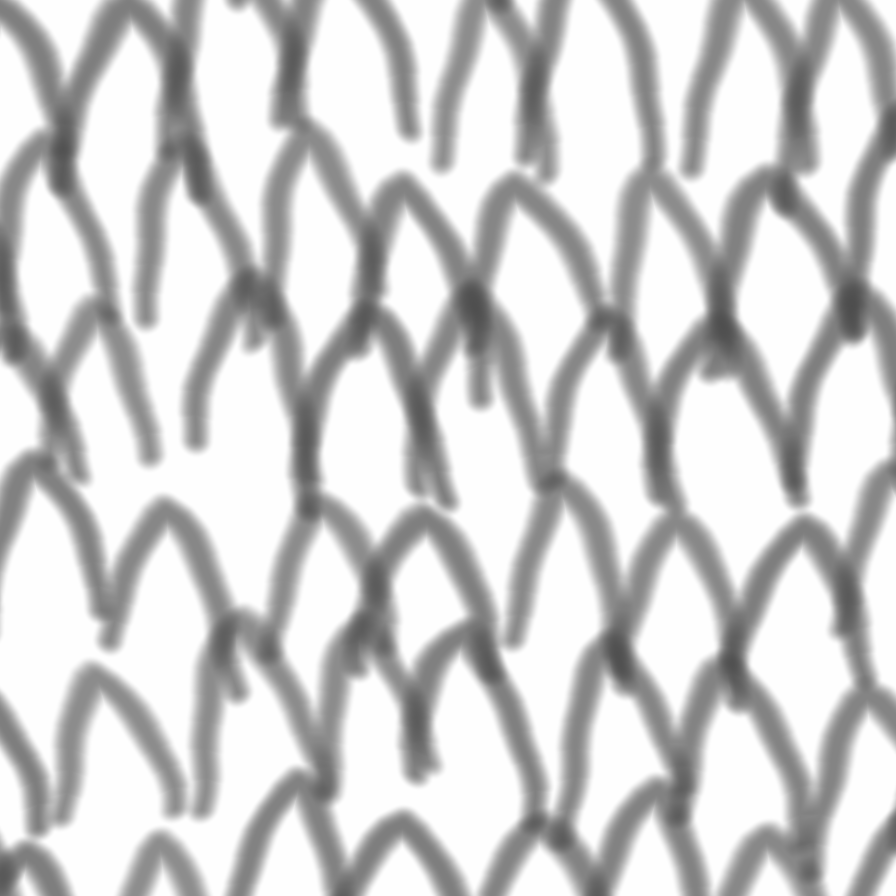
Write a three.js fragment shader that draws this pattern.

```glsl
varying vec2 vUv;

vec2 hash2(vec2 p) {
  p = vec2(dot(p, vec2(127.1, 311.7)), dot(p, vec2(269.5, 183.3)));
  return fract(sin(p) * 43758.5453);
}

float segmentDistance(vec2 p, vec2 a, vec2 b) {
  vec2 ab = b - a;
  return length(p - a - ab * clamp(dot(p - a, ab) / dot(ab, ab), 0.0, 1.0));
}

// Leg falling from the apex at the origin; it steepens toward its foot.
vec2 legPoint(vec2 reach, float bend, float t) {
  return reach * vec2(1.0 - pow(1.0 - t, bend), -pow(t, 1.4));
}

float legDistance(vec2 p, vec2 reach, float bend) {
  float d = 1.0;
  vec2 a = vec2(0.0);
  for (int i = 1; i <= 8; i++) {
    float t = float(i) / 8.0;
    vec2 b = legPoint(reach, bend, t);
    d = min(d, segmentDistance(p, a, b) + 0.004 * t * t * t);
    a = b;
  }
  return d;
}

// Ink of the arch that belongs to one cell of the staggered grid.
float archInk(vec2 p, vec2 cell, vec2 size, float shift) {
  vec2 place = hash2(cell);
  vec2 form = hash2(cell + 37.0);
  vec2 fall = hash2(cell + 71.0);
  vec2 apex = (cell + vec2(0.41 + shift, 0.5) + (place - 0.5) * vec2(0.36, 0.5)) * size;
  vec2 q = p - apex;
  vec2 left = vec2(-mix(0.042, 0.070, form.x), mix(0.15, 0.23, fall.x));
  vec2 right = vec2(mix(0.064, 0.092, form.y), mix(0.15, 0.23, fall.y));
  float d = min(legDistance(q, left, 1.8), legDistance(q, right, 1.35));
  return mix(0.95, 1.2, form.x) * (1.0 - smoothstep(0.002, 0.025, d));
}

void main() {
  // Slight sway of the lines, with taller arches toward the top
  vec2 p = vUv;
  p.y *= 1.1 - 0.09 * p.y;
  p += 0.005 * sin(p.yx * vec2(23.0, 19.0) + vec2(1.3, 4.1));
  p += 0.002 * sin(p.yx * vec2(61.0, 53.0) + vec2(2.7, 0.6));

  vec2 size = vec2(0.137, 0.19);
  float row = floor(p.y / size.y);
  float ink = 0.0;
  for (int j = 0; j <= 2; j++) {
    float y = row + float(j);
    float shift = 0.5 * mod(y, 2.0);
    float column = floor(p.x / size.x - shift);
    for (int i = -1; i <= 1; i++) {
      ink += archInk(p, vec2(column + float(i), y), size, shift);
    }
  }

  // Overlapping strokes darken softly
  gl_FragColor = vec4(vec3(0.995 - 0.72 * (1.0 - exp(-ink))), 1.0);
}
```
